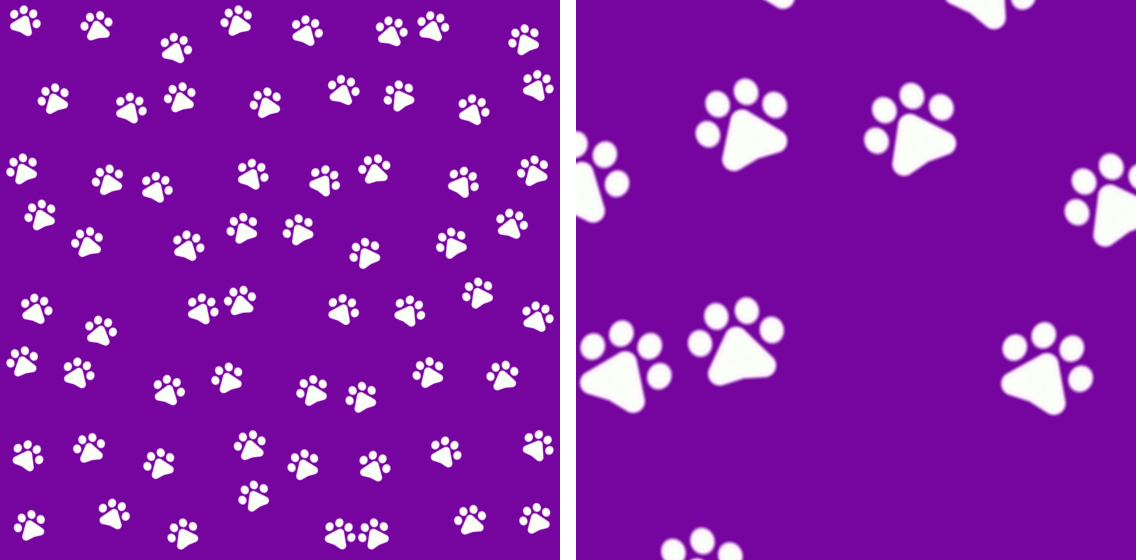
Left: the whole. Right: its middle third, enlarged.
This pattern is drawn by a Shadertoy shader. Its source:

```glsl
#define CELLS 8.0
#define PAW_SIZE 0.028
#define JITTER 0.032
#define DRIFT 0.02
#define MARGIN 0.042
#define LEFT_TILT 0.35
#define RIGHT_TILT -0.40
#define LEFT_SHARE 0.6
#define EDGE 0.0016
#define PURPLE vec3(0.46, 0.02, 0.62)
#define RIM_WHITE vec3(1.0, 0.96, 1.0)
#define CORE_WHITE vec3(0.98, 1.0, 0.97)

vec2 hash22(vec2 p) {
    vec3 q = fract(p.xyx * vec3(0.1031, 0.1030, 0.0973));
    q += dot(q, q.yzx + 33.33);
    return fract((q.xx + q.yz) * q.zy);
}

float segmentDistance(vec2 p, vec2 a, vec2 b) {
    vec2 ab = b - a;
    return length(p - a - ab * clamp(dot(p - a, ab) / dot(ab, ab), 0.0, 1.0));
}

float toeDistance(vec2 p, vec2 center) {
    return length((p - center) * vec2(1.0, 0.9)) - 0.255;
}

// Upright paw, about two units wide, mirrored about its axis
float pawDistance(vec2 p) {
    p.x = abs(p.x);
    vec2 top = vec2(0.0, 0.27);
    vec2 heel = vec2(0.48, -0.40);
    vec2 notch = vec2(0.0, -0.34);
    float pad = min(segmentDistance(p, top, heel), segmentDistance(p, notch, heel));
    pad = min(pad, segmentDistance(p, top, notch)) - 0.25;
    float toes = min(toeDistance(p, vec2(0.775, 0.31)), toeDistance(p, vec2(0.33, 0.81)));
    return min(pad, toes);
}

vec2 rotate(vec2 p, float angle) {
    float c = cos(angle), s = sin(angle);
    return vec2(c * p.x + s * p.y, c * p.y - s * p.x);
}

// Distance to the nearest paw of the jittered grid
float scatterDistance(vec2 uv, vec2 extent) {
    float nearest = 1.0;
    vec2 home = floor(uv * CELLS);
    for (int y = -1; y <= 1; y++) {
        for (int x = -1; x <= 1; x++) {
            vec2 cell = home + vec2(x, y);
            vec2 middle = (cell + 0.5) / CELLS;
            if (any(lessThan(middle, vec2(0.0))) || any(greaterThan(middle, extent))) continue;

            // Whole rows and columns drift, then each paw moves on its own
            vec2 center = middle + DRIFT * sin(cell.yx * vec2(2.3, 1.9) + vec2(0.6, 2.0));
            center += JITTER * (2.0 * hash22(cell + 7.0) - 1.0);
            center = clamp(center, vec2(MARGIN), extent - MARGIN);

            vec2 pick = hash22(cell + 53.0);
            float tilt = pick.x < LEFT_SHARE ? LEFT_TILT : RIGHT_TILT;
            tilt += 0.36 * (pick.y - 0.5);
            vec2 local = rotate(uv - center, tilt) / PAW_SIZE;
            nearest = min(nearest, pawDistance(local) * PAW_SIZE);
        }
    }
    return nearest;
}

void mainImage(out vec4 fragColor, in vec2 fragCoord) {
    float unit = min(iResolution.x, iResolution.y);
    float d = scatterDistance(fragCoord / unit, iResolution.xy / unit);

    // Soft outline, with a faint pink rim inside the white
    float softness = max(EDGE, 0.7 / unit);
    float coverage = 1.0 - smoothstep(-softness, softness, d);
    vec3 white = mix(RIM_WHITE, CORE_WHITE, smoothstep(0.0022, 0.0042, -d));
    fragColor = vec4(mix(PURPLE, white, coverage), 1.0);
}
```
